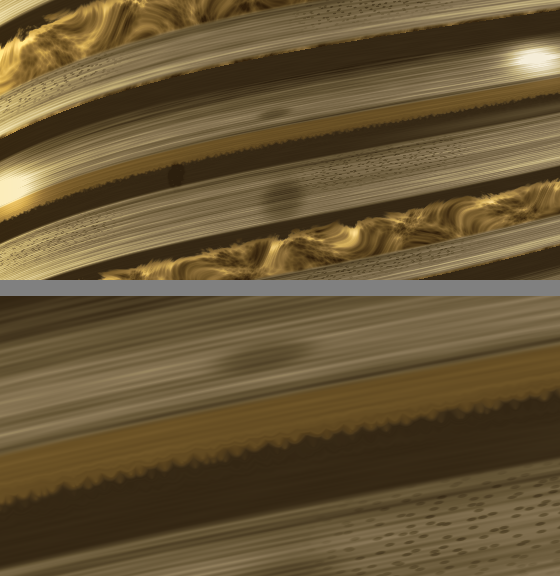
Top: the whole. Bottom: its middle third, enlarged.
Reproduce this texture procedurally as a Shadertoy shader.

```glsl
// Worn metal thread ridges in close-up: curved bands, dark grooves and crusted dirt.
const vec3 DARK  = vec3(0.17, 0.12, 0.055);
const vec3 OLIVE = vec3(0.39, 0.33, 0.21);
const vec3 TAN   = vec3(0.53, 0.46, 0.34);
const vec3 STRAW = vec3(0.76, 0.69, 0.49);
const vec3 CREAM = vec3(0.96, 0.93, 0.85);
const vec3 GOLD_TINT = vec3(1.08, 0.98, 0.72);

const float GROOVE = 0.25;        // groove share of one ridge period
const float CRUSTED_GROOVE = 0.6; // share when the groove is filled with dirt
const float RIDGE_HEIGHT = 0.3025;
const float STREAK_GAIN = 0.045;
const float GRAIN_GAIN = 0.09;

vec2 hash2(vec2 c) {
    vec3 q = fract(c.xyx * vec3(0.1031, 0.1030, 0.0973));
    q += dot(q, q.yzx + 33.33);
    return fract((q.xx + q.yz) * q.zy);
}

// Cellular noise: distance to the nearest scattered point.
float cells(vec2 p) {
    vec2 id = floor(p), f = fract(p);
    float nearest = 2.0;
    for (int y = -1; y <= 1; y++)
        for (int x = -1; x <= 1; x++) {
            vec2 o = vec2(x, y);
            vec2 d = o + hash2(id + o) - f;
            nearest = min(nearest, dot(d, d));
        }
    return sqrt(nearest);
}

// Layered sines drawn out along the ridge.
float streaks(float x, float r) {
    float sum = 0.0, freq = 23.0;
    for (int i = 1; i <= 6; i++) {
        float k = float(i);
        sum += sin(r * freq + 1.6 * sin(x * 1.3 + k * 2.1)) * (0.6 + 0.4 * sin(x * (1.5 + k) + freq));
        freq *= 1.63;
    }
    return sum;
}

// Cloudy dirt from cellular octaves bent by sines.
float dirt(vec2 p) {
    p += 0.035 * sin(p.yx * vec2(27.0, 19.0) + 2.0 * sin(p * 13.0));
    return 0.55 * cells(p * vec2(9.0, 15.0)) + 0.3 * cells(p * vec2(22.0, 34.0) + 7.0)
         + 0.15 * cells(p * 65.0);
}

// Ridge coordinate: whole numbers lie on the lower edges of the ridges.
float ridgeCoord(float x, float depth) {
    float edge = 0.29 + 0.208 * exp(-x / 0.547) - 0.13 * x;
    float bend = x - 0.95;
    float r = (depth - edge) / (RIDGE_HEIGHT - 0.02 * bend * bend);
    return r < 0.0 ? r * 0.72 : r - 0.07 * max(sin(r * 1.5708), 0.0);
}

float spot(vec2 p, vec2 center, vec2 size) {
    vec2 d = p - center;
    d.y += 0.2 * d.x;
    d /= size;
    float q = dot(d, d);
    return exp(-q * q);
}

float bump(float x, float center, float width) {
    float d = (x - center) / width;
    return exp(-d * d);
}

vec3 metalRamp(float t) {
    vec3 c = mix(DARK, OLIVE, clamp(t / 0.35, 0.0, 1.0));
    c = mix(c, TAN, clamp((t - 0.35) / 0.2, 0.0, 1.0));
    c = mix(c, STRAW, clamp((t - 0.55) / 0.2, 0.0, 1.0));
    return mix(c, CREAM, clamp((t - 0.75) / 0.25, 0.0, 1.0));
}

void mainImage(out vec4 fragColor, in vec2 fragCoord) {
    vec2 uv = fragCoord / iResolution.xy;
    vec2 p = vec2(2.0 * uv.x, 1.0 - uv.y); // y is the depth below the top
    float r = ridgeCoord(p.x, p.y);
    r += 0.05 * (cells(p * 70.0) - 0.5) * bump(r, 1.0, 0.07); // frayed lip
    float index = floor(r), q = r - index;
    float kind = mod(index, 3.0); // 0 rounded, 1 flat, 2 crusted
    bool rounded = kind < 0.5, crusted = kind > 1.5;
    float groove = crusted ? CRUSTED_GROOVE : GROOVE;
    float v = clamp((q - groove) / (1.0 - groove), 0.0, 1.0);
    float leftLight = exp(-p.x * 2.4), rightLight = smoothstep(1.1, 2.0, p.x);

    // Ridge face: brushed streaks, grain, bright lower lip
    float grain = cells(vec2(p.x * 7.0, r * 55.0)) - 0.5;
    float brushed = STREAK_GAIN * streaks(p.x, r) + GRAIN_GAIN * grain;
    float face = 0.41 + 0.12 * bump(v, 0.82, 0.13) - 0.13 * bump(v, 0.08, 0.05);
    float tanStrip = 0.0;
    if (rounded) {
        tanStrip = smoothstep(0.7, 0.74, v);
        face = mix(0.06, 0.43, smoothstep(0.0, 0.42, v)) - 0.16 * bump(v, 0.69, 0.03);
        face = mix(face, 0.32 - 0.1 * smoothstep(0.8, 1.0, v), tanStrip);
        brushed *= 1.0 - 0.6 * tanStrip;
    }
    face += brushed + (0.36 * leftLight + 0.15 * rightLight) * (1.0 - 0.5 * tanStrip);

    // Pits in short rows on the flat faces
    float pits = 1.0 - smoothstep(0.12, 0.3, cells(vec2(p.x * 38.0, r * 30.0)));
    face -= rounded ? 0.0 : 0.2 * pits * bump(v, 0.3, 0.25) * smoothstep(-0.3, 0.6, sin(p.x * 5.0 + 1.0));

    // Groove: shadow, faint reflected light, dirt crust with a pale ragged rim
    float bed = 0.06 + 0.03 * grain;
    bed += kind == 1.0 ? 0.2 * rightLight * bump(q, 0.16, 0.07) : 0.0;
    float crust = 0.0;
    if (crusted) {
        float clumps = dirt(vec2(p.x, r * 0.3));
        float rim = 0.13 + 0.22 * (clumps - 0.42);
        crust = smoothstep(rim - 0.02, rim + 0.03, q);
        float body = 0.3 + 1.1 * (clumps - 0.42) + 0.2 * bump(q, rim + 0.07, 0.05);
        body += 0.35 * leftLight + 0.12 * rightLight - 0.15 * smoothstep(0.42, 0.6, q);
        bed = mix(bed, body, crust);
    }

    // Join face and groove
    float soft = max(0.022, fwidth(ridgeCoord(p.x, p.y)));
    float onFace = smoothstep(groove - soft, groove + soft, q) * (1.0 - smoothstep(1.0 - 2.0 * soft, 1.0, q));
    float tone = mix(bed, face, onFace);

    // Stains, then glints on the rounded ridge
    tone -= 0.2 * spot(p, vec2(0.98, 0.406), vec2(0.06, 0.016));
    tone -= 0.2 * spot(p, vec2(1.01, 0.716), vec2(0.075, 0.075)) * onFace;
    tone -= 0.55 * spot(p, vec2(0.63, 0.625), vec2(0.024, 0.042)) * cells(p * 45.0);
    float glints = bump(length((p - vec2(1.91, 0.205)) / vec2(1.5, 0.8)), 0.0, 0.07)
                 + 0.7 * bump(length(p - vec2(0.04, 0.69)), 0.0, 0.1);
    tone += 0.6 * glints * onFace;

    vec3 color = metalRamp(tone);
    color *= mix(vec3(1.0), GOLD_TINT, max(crust * (1.0 - onFace), tanStrip * onFace));
    color *= mix(vec3(1.0), vec3(1.03, 1.0, 0.86), leftLight);
    fragColor = vec4(clamp(color, 0.0, 1.0), 1.0);
}
```
